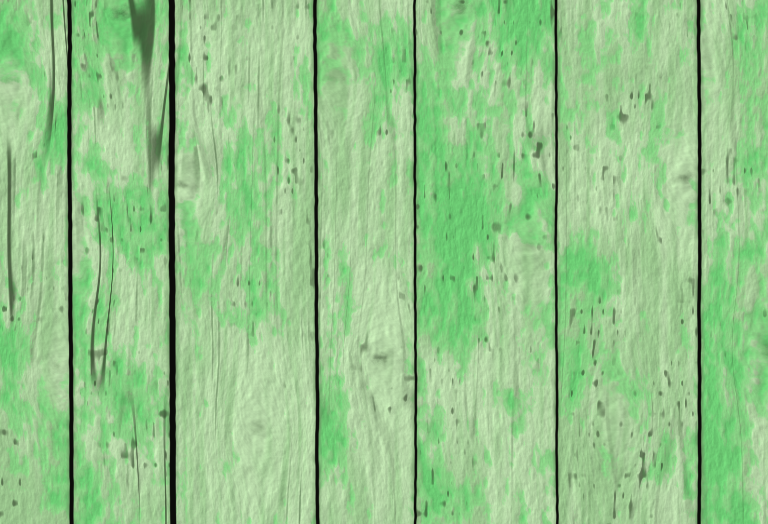
A WebGL 1 fragment shader for this texture:

```glsl
precision highp float;
// Seven upright weathered planks in worn green paint, split by dark gaps.
// A loop over the seams finds the plank; stretched noise, bent around knots,
// gives each plank its own grain, flaking paint, cracks and relief.

uniform vec2 u_resolution;

const vec3 PALE_WOOD = vec3(0.72, 0.85, 0.66);
const vec3 MID_WOOD = vec3(0.60, 0.77, 0.55);
const vec3 PAINT = vec3(0.51, 0.81, 0.50);
const vec3 FRESH_PAINT = vec3(0.36, 0.77, 0.41);
const vec3 GRAIN_DARK = vec3(0.42, 0.55, 0.38);
const vec3 CRACK_DARK = vec3(0.19, 0.25, 0.16);
const vec3 GAP = vec3(0.045, 0.045, 0.035);
const float HEIGHT = 0.684;

float hash(vec2 p) {
  p = fract(p * vec2(0.1031, 0.1137));
  p += dot(p, p.yx + 33.33);
  return fract((p.x + p.y) * p.x * 91.7);
}

float noise(vec2 p) {
  vec2 i = floor(p), f = fract(p);
  f = f * f * (3.0 - 2.0 * f);
  float low = mix(hash(i), hash(i + vec2(1.0, 0.0)), f.x);
  float high = mix(hash(i + vec2(0.0, 1.0)), hash(i + 1.0), f.x);
  return mix(low, high, f.y);
}

float fbm(vec2 p) {
  float sum = 0.0, amp = 0.53;
  for (int i = 0; i < 4; i++) {
    sum += amp * noise(p);
    p = p * 2.03 + 17.3;
    amp *= 0.5;
  }
  return sum;
}

// Seam: x, half width, lean, paint left on the plank to its right
vec4 seam(int i) {
  if (i == 0) return vec4(0.0918, 0.0026, 0.005, 0.58);
  if (i == 1) return vec4(0.2245, 0.0039, 0.004, 0.36);
  if (i == 2) return vec4(0.4120, 0.0022, 0.005, 0.48);
  if (i == 3) return vec4(0.5405, 0.0016, 0.003, 0.68);
  if (i == 4) return vec4(0.7245, 0.0016, 0.002, 0.34);
  return vec4(0.9105, 0.0022, 0.002, 0.64);
}

// Knot centre within a plank, stepped from plank to plank
vec2 knotCentre(float id, float k, float left, float right) {
  float across = fract(0.9 + 0.6 * id + 0.5 * k);
  float up = fract(0.3 + 0.672 * id + 0.54 * k);
  return vec2(mix(left, right, across), up * HEIGHT);
}

float flakes(vec2 p) {
  return 0.6 * fbm(p * vec2(95.0, 26.0)) + 0.4 * fbm(p * vec2(150.0, 85.0));
}

void main() {
  vec2 p = gl_FragCoord.xy / u_resolution.x;
  float aa = 0.8 / u_resolution.x;

  // Find the plank and its gaps
  float gap = 0.0, nearest = 1.0, left = -0.04, right = 1.08;
  float id = 0.0, paint = 0.52;
  for (int i = 0; i < 6; i++) {
    vec4 s = seam(i);
    float wobble = 0.0016 * (noise(vec2(p.y * 11.0, s.x * 90.0)) - 0.5)
                 + 0.0010 * (noise(vec2(p.y * 95.0, s.x * 70.0)) - 0.5);
    float d = p.x - s.x - s.z * (0.5 * HEIGHT - p.y) - wobble;
    gap = max(gap, 1.0 - smoothstep(s.y - aa, s.y + aa, abs(d)));
    nearest = min(nearest, abs(d) - s.y);
    if (d > 0.0) {
      left = s.x;
      id += 1.0;
      paint = s.w;
    } else {
      right = min(right, s.x);
    }
  }

  // Bend the grain around the knots
  vec2 g = p;
  float knot = 0.0;
  for (int k = 0; k < 2; k++) {
    vec2 d = p - knotCentre(id, float(k), left, right);
    float r2 = dot(d * vec2(22.0, 13.0), d * vec2(22.0, 13.0));
    g.x -= 0.65 * d.x * exp(-r2);
    float ring = length(d * vec2(75.0, 95.0)) + 1.6 * fbm(p * 90.0);
    knot = max(knot, (1.0 - 0.4 * float(k)) * (1.0 - smoothstep(0.6, 2.1, ring)));
  }
  g.x += 0.007 * (noise(vec2(p.x * 8.0 + id * 5.0, p.y * 6.0)) - 0.5);
  g += id * vec2(1.37, 2.71);

  // Bare wood with fine fibres
  float grainy = mix(1.0, 0.4, step(2.5, id));
  float fibre = noise(vec2(g.x * 230.0, g.y * 9.0));
  float streak = fbm(vec2(g.x * 60.0, g.y * 5.0));
  float cloud = fbm(g * vec2(11.0, 7.0));
  float tone = 0.45 * streak + 0.55 * cloud + 0.2 * (fibre - 0.5);
  vec3 color = mix(MID_WOOD, PALE_WOOD, smoothstep(0.3, 0.6, tone));
  float lines = smoothstep(0.62, 0.95, fibre) * smoothstep(0.35, 0.6, streak);
  color = mix(color, GRAIN_DARK, 0.7 * lines * grainy);

  // Flaking paint, fresher in the middle of patches
  float flake = flakes(g);
  float region = fbm(g * vec2(13.0, 8.0) + 41.0);
  float cover = region + 0.95 * (flake - 0.5) - mix(0.74, 0.27, paint);
  color = mix(color, PAINT, 0.85 * smoothstep(-0.06, 0.07, cover));
  color = mix(color, FRESH_PAINT, 0.65 * smoothstep(0.09, 0.28, cover));

  // Raised paint lit from one side, with small dark chips
  float relief = flake - flakes(g + vec2(0.0018, -0.0016));
  color *= 1.0 + clamp(0.75 * relief, -0.22, 0.13);
  float chip = noise(g * vec2(210.0, 75.0) + 9.0);
  float wear = smoothstep(0.45, 0.7, fbm(g * vec2(16.0, 10.0) + 73.0));
  color = mix(color, CRACK_DARK, 0.6 * smoothstep(0.74, 0.95, chip) * wear);

  // Long drying cracks, strongest on the two left planks
  float split = abs(noise(vec2(g.x * 52.0, g.y * 2.6)) - 0.5);
  float open = smoothstep(0.4, 0.65, noise(g * vec2(28.0, 5.0) + 5.0));
  float cracked = mix(0.75, 0.15, step(1.5, id));
  color = mix(color, CRACK_DARK, cracked * open * (1.0 - smoothstep(0.015, 0.06, split)));

  // Knots, worn plank edges and gaps
  color = mix(color, CRACK_DARK, 0.6 * knot * smoothstep(0.3, 0.6, flake));
  float edge = 1.0 - smoothstep(0.0, 0.006, nearest);
  color = mix(color, GRAIN_DARK, edge * (0.2 + 0.5 * smoothstep(0.4, 0.65, flake)));
  color = mix(color, GAP, gap);
  gl_FragColor = vec4(color, 1.0);
}
```
